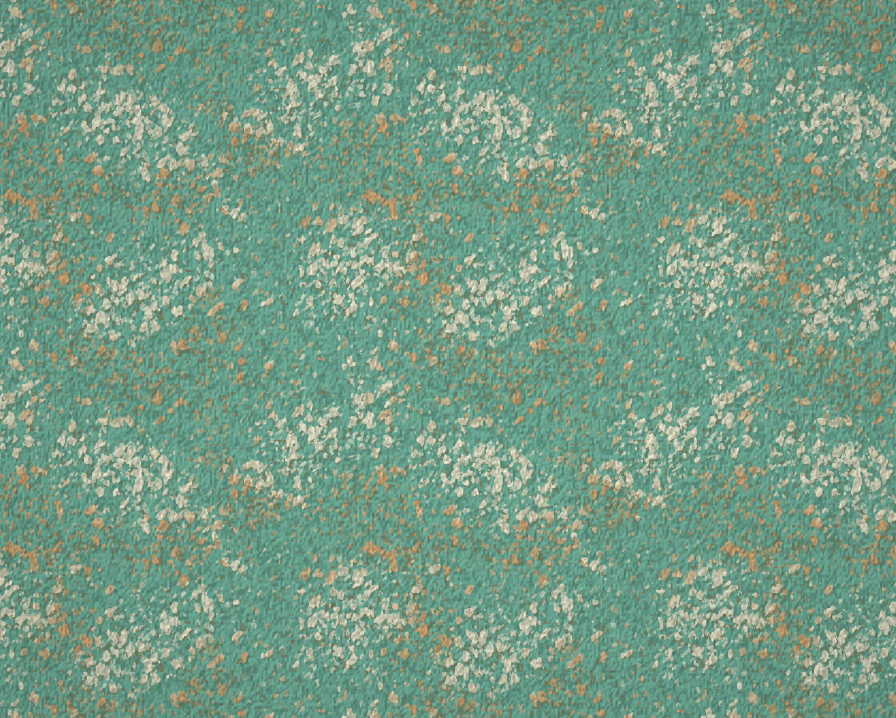
Give the GLSL for this texture, as a Shadertoy shader.

```glsl
// Weathered teal plaster wallpaper with repeating clouds of cream and copper flakes.

// Layout: one repeat, in canvas widths
const vec2 TILE = vec2(0.401, 0.393);
const float BIG_CELLS = 42.0;      // large flake cells per repeat
const float SMALL_CELLS = 84.0;    // small flake cells per repeat
const vec2 GRAIN_CELLS = vec2(420.0, 300.0); // plaster grains per canvas width
const vec2 SHADOW_SHIFT = vec2(0.004, 0.006);

// Colours
const vec3 TEAL = vec3(0.405, 0.635, 0.56);
const vec3 DEEP_TEAL = vec3(0.33, 0.53, 0.465);
const vec3 CREAM = vec3(0.83, 0.81, 0.72);
const vec3 COPPER = vec3(0.76, 0.59, 0.41);
const vec3 RUST = vec3(0.47, 0.43, 0.30);

// Strengths
const float CREAM_AMOUNT = 0.46;
const float COPPER_AMOUNT = 0.30;
const float GRAIN_RELIEF = 0.16;
const float VIGNETTE = 0.22;

// Clouds: centre xy (y down) and half size zw, in repeats
const int CREAM_COUNT = 4;
const vec4 CREAM_CLOUDS[CREAM_COUNT] = vec4[](
    vec4(0.86, 0.25, 0.16, 0.10), vec4(0.35, 0.36, 0.17, 0.10),
    vec4(0.99, 0.77, 0.15, 0.12), vec4(0.40, 0.83, 0.17, 0.10));
const float CREAM_SLOPES[CREAM_COUNT] = float[](-0.50, 0.42, -0.40, -0.50);
const int COPPER_COUNT = 9;
const vec4 COPPER_CLOUDS[COPPER_COUNT] = vec4[](
    vec4(0.60, 0.22, 0.05, 0.16), vec4(0.70, 0.43, 0.07, 0.09),
    vec4(0.48, 0.54, 0.09, 0.09), vec4(0.17, 0.79, 0.08, 0.14),
    vec4(0.23, 0.00, 0.10, 0.08), vec4(0.02, 0.45, 0.14, 0.10),
    vec4(0.42, 0.09, 0.20, 0.08), vec4(0.59, 0.95, 0.06, 0.12),
    vec4(0.20, 0.55, 0.22, 0.07));

vec3 hash3(vec3 p) {
    p = fract(p * vec3(0.1031, 0.1030, 0.0973));
    p += dot(p, p.yxz + 33.33);
    return fract((p.xxy + p.yxx) * p.zyx);
}

// Value noise on a lattice that wraps after the given number of cells
float noise(vec2 p, vec2 cells, float salt) {
    p *= cells;
    vec2 i = floor(p) + 0.5, f = fract(p);
    f = f * f * (3.0 - 2.0 * f);
    vec2 e = vec2(1.0, 0.0);
    float a = hash3(vec3(mod(i, cells), salt)).x;
    float b = hash3(vec3(mod(i + e.xy, cells), salt)).x;
    float c = hash3(vec3(mod(i + e.yx, cells), salt)).x;
    float d = hash3(vec3(mod(i + e.xx, cells), salt)).x;
    return mix(mix(a, b, f.x), mix(c, d, f.x), f.y);
}

// Soft sheared ellipse that wraps around the repeat
float cloud(vec2 t, vec4 shape, float slope) {
    vec2 d = t - shape.xy;
    d -= round(d);
    d.y -= slope * d.x;
    d /= shape.zw;
    return exp(-0.5 * dot(d, d));
}

// Cream density in x, copper density in y
vec2 cloudDensity(vec2 t) {
    vec2 density = vec2(0.0, 0.22);
    for (int i = 0; i < CREAM_COUNT; i++)
        density.x = max(density.x, cloud(t, CREAM_CLOUDS[i], CREAM_SLOPES[i]));
    for (int i = 0; i < COPPER_COUNT; i++)
        density.y = max(density.y, 0.9 * cloud(t, COPPER_CLOUDS[i], 0.0));
    float patches = noise(t, vec2(19.0), 3.0);
    return density * mix(0.6, 1.3, patches);
}

// Ragged scattered flakes: coverage in x, random id of the nearest in y
vec2 flakes(vec2 t, float cells, float density, float salt) {
    vec2 g = t * cells, base = floor(g);
    float ragged = (noise(t, vec2(3.0, 2.0) * cells, salt + 5.0) - 0.5) * 0.5;
    float best = -1.0, id = 0.0;
    for (int y = -1; y <= 1; y++)
    for (int x = -1; x <= 1; x++) {
        vec2 cell = base + vec2(x, y);
        vec3 h = hash3(vec3(mod(cell + 0.5, cells), salt));
        if (h.z > density) continue;
        vec2 d = g - cell - h.xy;
        d.x += (h.x - 0.3) * d.y;
        d.y *= 0.8;
        float inside = mix(0.18, 0.58, fract(h.z * 57.0)) - length(d);
        if (inside > best) { best = inside; id = fract(h.x * 31.0); }
    }
    float blur = cells / (TILE.x * iResolution.x) * 0.7;
    return vec2(smoothstep(-blur, blur, best + ragged), id);
}

void mainImage(out vec4 fragColor, in vec2 fragCoord) {
    vec2 uv = vec2(fragCoord.x, iResolution.y - fragCoord.y) / iResolution.x;
    vec2 t = uv / TILE;
    vec2 density = cloudDensity(t);
    float bigDensity = density.x * CREAM_AMOUNT + density.y * COPPER_AMOUNT * 0.3;
    float smallDensity = density.x * 0.30 + density.y * COPPER_AMOUNT;

    // Plaster ground with fine vertical grain
    float grain = noise(uv, GRAIN_CELLS, 11.0);
    float relief = grain - noise(uv - 0.0017, GRAIN_CELLS, 11.0);
    float mottling = noise(t, vec2(90.0, 50.0), 17.0);
    vec3 color = mix(DEEP_TEAL, TEAL, smoothstep(0.1, 0.7, 0.5 * (grain + mottling)));

    // Rust specks gather where copper is dense
    float speck = noise(t, vec2(130.0, 95.0), 23.0);
    float gather = min(density.x * 0.5 + density.y, 1.0);
    float rust = smoothstep(0.0, 0.16, speck - 0.88 + 0.32 * gather);
    color = mix(color, RUST, rust * 0.6);

    // Flakes with a thin shadow at the lower right
    vec2 big = flakes(t, BIG_CELLS, bigDensity, 31.0);
    vec2 small = flakes(t, SMALL_CELLS, smallDensity, 47.0);
    float shadow = flakes(t - SHADOW_SHIFT, BIG_CELLS, bigDensity, 31.0).x;
    color = mix(color, RUST, shadow * 0.35);
    float id = big.x > small.x ? big.y : small.y;
    float creamShare = smoothstep(-0.35, 0.3, density.x - density.y * 0.8 + (id - 0.5) * 0.6);
    vec3 flakeColor = mix(COPPER, CREAM, creamShare) * mix(0.9, 1.07, grain);
    float wear = mix(0.72, 1.0, smoothstep(0.15, 0.6, speck));
    color = mix(color, flakeColor, max(big.x, small.x * 0.8) * wear * 0.94);

    // Embossed light and darker corners
    color *= 1.0 + relief * GRAIN_RELIEF;
    vec2 fromCentre = fragCoord / iResolution.xy - 0.5;
    color *= 1.03 - VIGNETTE * dot(fromCentre, fromCentre);
    fragColor = vec4(color, 1.0);
}
```
